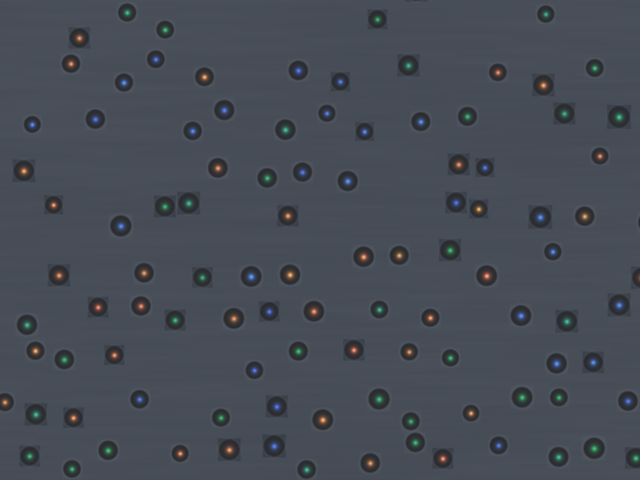
A WebGL 2 fragment shader for this texture:

```glsl
#version 300 es
precision highp float;

uniform vec2 u_resolution;
out vec4 fragColor;

#define CELL 0.1
#define OCCUPANCY 0.76
#define JITTER 0.6
#define RADIUS_MIN 0.0172
#define RADIUS_MAX 0.0222
#define SOFTNESS 0.0022
#define STREAK_CONTRAST 0.009
#define GROUND vec3(0.282, 0.305, 0.342)
#define RIM vec3(0.165, 0.167, 0.178)

float hash(vec2 p) {
    return fract(sin(dot(p, vec2(127.1, 311.7))) * 43758.5453);
}

float valueNoise(vec2 p) {
    vec2 i = floor(p);
    vec2 f = fract(p);
    f = f * f * (3.0 - 2.0 * f);
    float low = mix(hash(i), hash(i + vec2(1.0, 0.0)), f.x);
    float high = mix(hash(i + vec2(0.0, 1.0)), hash(i + vec2(1.0, 1.0)), f.x);
    return mix(low, high, f.y);
}

// Slate ground with faint horizontal streaks
vec3 ground(vec2 p) {
    float streak = valueNoise(p * vec2(4.0, 60.0)) + valueNoise(p * vec2(9.0, 130.0) + 17.0);
    float drift = valueNoise(p * vec2(1.5, 4.0) + 41.0) - 0.5;
    return GROUND + (streak - 1.0 + drift) * STREAK_CONTRAST;
}

// Glow hue: blue, orange or green, each with its own variation
vec3 glowColor(float kind, float tint) {
    if (kind < 0.36) return mix(vec3(0.22, 0.34, 0.76), vec3(0.25, 0.45, 0.80), tint);
    if (kind < 0.70) return mix(vec3(0.85, 0.31, 0.22), vec3(0.78, 0.49, 0.20), tint);
    return mix(vec3(0.15, 0.58, 0.30), vec3(0.17, 0.57, 0.47), tint);
}

// Faint square patch around a bead, darker or lighter than the ground
vec3 addPatch(vec3 color, vec2 offset, float radius, float shade) {
    vec2 a = abs(offset);
    float edge = max(a.x, a.y) - radius * 1.12;
    float mask = 1.0 - smoothstep(-SOFTNESS, SOFTNESS, edge);
    float tone = shade < 0.4 ? -0.055 : 0.012;
    return color + tone * mask;
}

// Dark sphere with a coloured glow and a small bright core
vec3 addBead(vec3 color, vec2 offset, float radius, vec3 glow, float warm, float gain) {
    float d = length(offset);
    float r = d / radius;
    float mask = 1.0 - smoothstep(-SOFTNESS * 1.3, SOFTNESS, d - radius);
    float halo = exp(-pow((r - 1.16) / 0.1, 2.0));
    color += 0.018 * halo * (1.0 - mask);

    vec2 toCore = offset / radius - vec2(0.02, -0.04);
    float c = dot(toCore, toCore);
    vec3 body = mix(RIM, GROUND * 0.92, 0.55 * exp(-c * 3.5));
    body = mix(body, glow, 0.72 * gain * exp(-c * 7.0));
    vec3 core = mix(glow * 1.15 + 0.12, vec3(1.0, 0.83, 0.62), 0.6 * warm);
    body = mix(body, core, gain * exp(-c * 26.0));
    return mix(color, body, mask);
}

void main() {
    vec2 p = gl_FragCoord.xy / u_resolution.y;
    vec3 color = ground(p);
    float row = floor(p.y / CELL);

    // Scattered beads: each row of cells slides by its own amount
    for (int j = -1; j <= 1; j++) {
        float y = row + float(j);
        float slide = hash(vec2(y, 73.0));
        float column = floor(p.x / CELL - slide);
        for (int i = -1; i <= 1; i++) {
            vec2 id = vec2(column + float(i), y);
            if (hash(id + 5.3) > OCCUPANCY) continue;
            vec2 jitter = (vec2(hash(id + 11.7), hash(id + 23.1)) - 0.5) * JITTER;
            vec2 center = (id + 0.5 + vec2(slide, 0.0) + jitter) * CELL;
            vec2 offset = p - center;
            float radius = mix(RADIUS_MIN, RADIUS_MAX, hash(id + 37.9));
            float kind = hash(id + 51.2);
            vec3 glow = glowColor(kind, hash(id + 67.4));
            float warm = kind >= 0.36 && kind < 0.70 ? 1.0 : 0.0;
            float gain = mix(0.8, 1.0, hash(id + 83.6));
            color = addPatch(color, offset, radius, hash(id + 97.8));
            color = addBead(color, offset, radius, glow, warm, gain);
        }
    }
    fragColor = vec4(color, 1.0);
}
```
